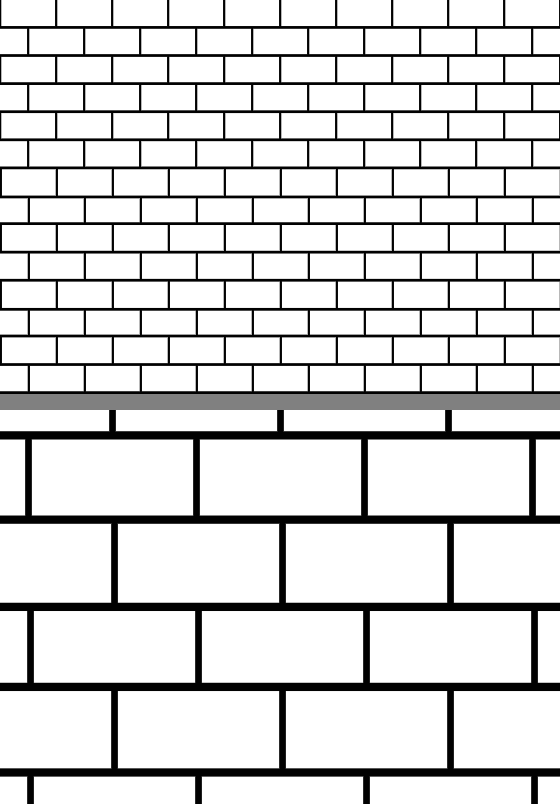
Top, the full canvas; bottom, a detail of the centre.
Reproduce this pattern procedurally as a Shadertoy shader.

```glsl
const int COURSES = 14;
const float BRICKS = 10.0;

// Distance to the nearest whole number
float toWhole(float x) {
    return abs(fract(x + 0.5) - 0.5);
}

// Height of the bed joint under a course, with the lower half laid less evenly
float bedHeight(int course) {
    int place = course % 4;
    float wobble = place == 2 ? 0.0011 : place == 3 ? -0.0025 : 0.0;
    return 0.0035 + 0.0713 * float(course) + (course < 8 ? wobble : 0.0);
}

// Box-filtered coverage of a line, all lengths as fractions of the canvas side
float lineCoverage(float dist, float halfWidth, float pixels) {
    return clamp((halfWidth - dist) * pixels + 0.5, 0.0, 1.0);
}

void mainImage(out vec4 fragColor, in vec2 fragCoord) {
    vec2 uv = fragCoord / iResolution.xy;

    // Nearest bed joint, and the course this point lies in
    float bedDist = 1.0;
    int course = COURSES - 1;
    for (int i = 0; i < COURSES; i++) {
        float height = bedHeight(i);
        bedDist = min(bedDist, toWhole(uv.y - height));
        if (uv.y > height) course = i;
    }

    // Upright joints: running bond, lower courses nudged to the right
    float stagger = course % 2 == 0 ? 0.5 : 0.0;
    float nudge = course < 8 ? 0.0015 : 0.0003;
    float uprightDist = toWhole((uv.x - nudge) * BRICKS + stagger) / BRICKS;

    float joint = max(lineCoverage(bedDist, 0.0035, iResolution.y),
                      lineCoverage(uprightDist, 0.002, iResolution.x));
    fragColor = vec4(mix(vec3(1.0), vec3(0.005), joint), 1.0);
}
```
